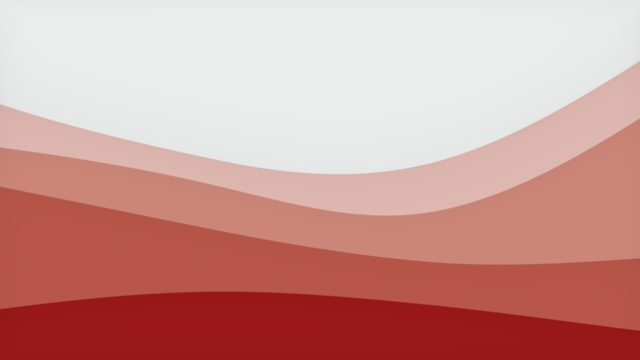
Write a Shadertoy shader that draws this background.

```glsl
// Four overlapping red waves, from pale pink to crimson, under a light grey sky.
// Each wave crest is a smooth cubic curve through four evenly spaced knots,
// and the layers are painted back to front with a faint shade along each crest.

#define SKY_COLOR     vec3(0.930, 0.938, 0.934)
#define BLUSH_COLOR   vec3(0.870, 0.718, 0.690)
#define ROSE_COLOR    vec3(0.802, 0.527, 0.475)
#define BRICK_COLOR   vec3(0.722, 0.341, 0.288)
#define CRIMSON_COLOR vec3(0.606, 0.096, 0.098)
#define SKY_SHADE     0.035
#define CREST_SHADE   0.030
#define FRAME_SHADE   0.025

// Height of a crest at x in 0..1: cubic Hermite over three equal spans.
// Slopes are the change in height per span.
float crest(float x, vec4 heights, vec4 slopes) {
    float s = clamp(x, 0.0, 1.0) * 3.0;
    int i = min(int(s), 2);
    float t = s - float(i);
    float u = 1.0 - t;
    return mix(heights[i], heights[i + 1], t * t * (3.0 - 2.0 * t))
         + t * u * (u * slopes[i] - t * slopes[i + 1]);
}

// Paint one wave over the scene; depth is the distance below its crest.
vec3 paintWave(vec3 scene, vec3 color, float depth) {
    float pixel = 1.0 / iResolution.y;
    float shade = 1.0 - CREST_SHADE * exp(-max(depth, 0.0) * 22.0);
    return mix(scene, color * shade, smoothstep(-pixel, pixel, depth));
}

void mainImage(out vec4 fragColor, in vec2 fragCoord) {
    vec2 uv = fragCoord / iResolution.xy;

    // Crest heights, back to front
    float blush = crest(uv.x, vec4(0.7106, 0.5579, 0.5440, 0.8310),
                              vec4(-0.1956, -0.1274, 0.1422, 0.3793));
    float rose = crest(uv.x, vec4(0.5903, 0.4861, 0.4090, 0.6713),
                             vec4(-0.077, -0.139, 0.089, 0.373));
    float brick = crest(uv.x, vec4(0.4815, 0.3623, 0.2731, 0.2824),
                              vec4(-0.1185, -0.1185, -0.0504, 0.0415));
    float crimson = crest(uv.x, vec4(0.1412, 0.1898, 0.1539, 0.0810),
                                vec4(0.077, 0.006, -0.0593, -0.0741));

    // Sky, greyer close to the first wave
    float above = max(uv.y - blush, 0.0);
    vec3 color = SKY_COLOR * (1.0 - SKY_SHADE * exp(-above * 7.0));

    // Waves
    color = paintWave(color, BLUSH_COLOR, blush - uv.y);
    color = paintWave(color, ROSE_COLOR, rose - uv.y);
    color = paintWave(color, BRICK_COLOR, brick - uv.y);
    color = paintWave(color, CRIMSON_COLOR, crimson - uv.y);

    // Soft darkening along the frame
    vec2 border = min(uv, 1.0 - uv) * vec2(iResolution.x / iResolution.y, 1.0);
    color *= 1.0 - FRAME_SHADE * exp(-min(border.x, border.y) * 25.0);

    fragColor = vec4(color, 1.0);
}
```
